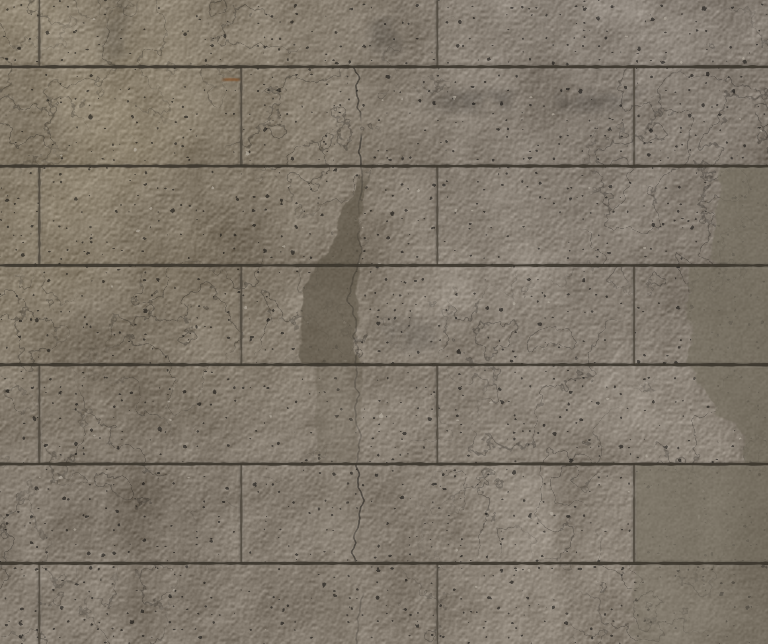
Write a WebGL 1 fragment shader that draws this texture.

```glsl
precision highp float;
// Weathered concrete block wall in running bond: seven courses, two blocks wide.
// Layered value noise gives tone, relief and flaking; cells scatter pits and chips;
// noisy boundaries shape the damp stain, smooth repairs and a wandering crack.
uniform vec2 u_resolution;

float hash(vec2 p) {
  vec3 q = fract(vec3(p.xyx) * 0.1031);
  q += dot(q, q.yzx + 33.33);
  return fract((q.x + q.y) * q.z);
}

float noise(vec2 p) {
  vec2 i = floor(p), f = fract(p);
  f = f * f * (3.0 - 2.0 * f);
  return mix(mix(hash(i), hash(i + vec2(1, 0)), f.x),
             mix(hash(i + vec2(0, 1)), hash(i + vec2(1, 1)), f.x), f.y);
}

float fbm(vec2 p) {
  float sum = 0.0, amp = 0.52;
  for (int i = 0; i < 5; i++) {
    sum += amp * noise(p);
    p = mat2(1.6, 1.2, -1.2, 1.6) * p + 17.3;
    amp *= 0.5;
  }
  return sum;
}

float relief(vec2 p) {
  return 0.65 * fbm(p * 42.0 + 50.0) + 0.35 * noise(p * 210.0 + 90.0);
}

// Irregular dots, at most one in each grid cell
float specks(vec2 p, float cells, float density, float radius, float px) {
  vec2 g = p * cells + 40.0, id = floor(g);
  vec2 center = 0.3 + 0.4 * vec2(hash(id + 3.1), hash(id + 8.7));
  vec2 d = (fract(g) - center) / cells;
  d.y *= 0.8 + 0.8 * hash(id + 5.3);
  float r = radius * (0.4 + 0.6 * hash(id + 1.9)) * (0.6 + 0.8 * noise(p * 400.0));
  return step(hash(id + 12.4), density) * (1.0 - smoothstep(r - 0.6 * px, r + 0.6 * px, length(d)));
}

// Soft-edged span between two positions
float band(float x, float a, float b, float soft) {
  return smoothstep(a - soft, a + soft, x) * (1.0 - smoothstep(b - soft, b + soft, x));
}

void main() {
  float px = 1.0 / u_resolution.y;
  vec2 p = gl_FragCoord.xy * px;
  p.y = 1.0 - p.y;

  // Courses and staggered blocks
  float row = floor((p.y - 0.1037) / 0.1542);
  float v = p.y - 0.1037 - row * 0.1542;
  float even = 1.0 - mod(row, 2.0);
  float along = p.x - mix(0.061, 0.3746, even);
  float span = mix(0.618, 0.61, even);
  float col = floor(along / span);
  float u = along - col * span;

  // Broad mottling, rain streaks and a warmer upper left
  float broad = fbm(p * 5.0 + 7.0);
  float mottle = fbm(p * 17.0 + 31.0);
  float streak = fbm(p * vec2(19.0, 2.2) + 63.0);
  float ragged = fbm(p * 24.0 + 11.0) - 0.5;
  vec3 color = vec3(0.525, 0.49, 0.443);
  color += 0.10 * (broad - 0.5) + 0.11 * (mottle - 0.5) + 0.10 * (streak - 0.5);
  color += 0.022 * (hash(vec2(col, row) + 21.0) - 0.5);
  float warm = (1.0 - smoothstep(0.1, 0.75, p.x)) * (1.0 - smoothstep(0.35, 0.8, p.y));
  color += vec3(0.014, 0.008, -0.016) * warm * (0.5 + broad);
  color += vec3(0.0, 0.003, 0.012) * smoothstep(0.5, 1.0, p.x) * (1.0 - p.y);

  // Dark grime in the top courses and one lower blotch
  float grime = band(p.y, 0.142, 0.172, 0.014) * band(p.x, 0.68, 1.04, 0.05);
  grime += 0.8 * band(p.x, 0.575, 0.625, 0.015) * (1.0 - smoothstep(0.06, 0.11, p.y));
  grime += 0.6 * band(p.x, 0.155, 0.2, 0.015) * (1.0 - smoothstep(0.08, 0.13, p.y));
  grime += 0.7 * band(p.x, 0.59, 0.8, 0.04) * band(p.y, 0.495, 0.545, 0.018);
  color *= 1.0 - 0.22 * grime * smoothstep(0.35, 0.65, mottle);
  color += 0.05 * band(p.x + ragged * 0.06, 0.9, 1.02, 0.008) * (1.0 - smoothstep(0.02, 0.05, p.y + ragged * 0.06));

  // Damp tapering stain, fading in the courses below
  float left = mix(0.555, 0.472, smoothstep(0.25, 0.49, p.y)) + 0.022 * step(3.0, row);
  float right = 0.575 - 0.018 * smoothstep(0.27, 0.37, p.y);
  float damp = band(p.x + ragged * 0.035, left, right, 0.0025);
  damp *= row < 1.0 ? 0.0 : row < 3.0 ? 1.0 : row < 4.0 ? 0.4 : 0.12;
  damp *= smoothstep(0.265, 0.29, p.y);

  // Smooth repairs with a stepped edge on the right
  float edge = row < 2.0 ? 1.115 : row < 3.0 ? 1.07 : row < 4.0 ? 1.08 + 0.75 * max(v - 0.03, 0.0) : 0.986;
  float repair = smoothstep(-0.004, 0.004, p.x - edge + ragged * (row == 4.0 ? 0.0 : 0.07));
  repair *= step(1.0, row) * (row == 5.0 ? 0.65 : 1.0);
  float rough = 1.0 - 0.75 * max(damp, repair);
  color = mix(color, vec3(0.465, 0.438, 0.382) + 0.05 * (streak - 0.5), 0.8 * repair);
  color = mix(color, vec3(0.405, 0.373, 0.318) + 0.04 * (mottle - 0.5), 0.88 * damp);

  // Surface relief lit from above, with fine grain
  float slope = relief(p) - relief(p - vec2(0.0012, 0.0022));
  color += rough * 0.36 * slope + 0.035 * (noise(p * 330.0) - 0.5);

  // Flaked outlines, pits and pale chips
  float flake = 1.0 - smoothstep(0.0, 0.022, abs(fbm(p * 21.0 + 71.0) - 0.5));
  flake *= smoothstep(0.47, 0.67, fbm(p * 6.0 + 83.0) + 0.08 * smoothstep(0.7, 1.1, p.x));
  color *= 1.0 - 0.22 * flake * rough;
  float pits = specks(p, 47.0, 0.16, 0.0032, px) + specks(p + 3.7, 85.0, 0.14, 0.0019, px);
  color *= 1.0 - 0.5 * min(pits, 1.0) * rough;
  color = mix(color, vec3(0.72, 0.69, 0.64), 0.65 * rough * specks(p + 6.1, 34.0, 0.05, 0.0028, px));
  float rust = band(p.x, 0.347, 0.372, 0.006) * band(p.y + ragged * 0.01, 0.123, 0.128, 0.002);
  color = mix(color, vec3(0.50, 0.30, 0.14), 0.65 * rust);

  // Wandering crack through selected courses
  float path = 0.552 + 0.045 * (fbm(vec2(p.y * 13.0, 4.0)) - 0.5) + 0.006 * (noise(vec2(p.y * 90.0, 9.0)) - 0.5);
  float crack = 1.0 - smoothstep(0.0004, 0.0007 + px, abs(p.x - path));
  crack *= (row == 0.0 || row == 4.0) ? 0.8 : row > 0.0 ? 0.35 : 0.0;
  color *= 1.0 - 0.5 * crack * smoothstep(0.2, 0.5, noise(vec2(p.y * 35.0, 2.0)));

  // Recessed joints with soft shade and a pale lower or right lip
  float wobble = 0.0014 * (noise(p * 95.0) - 0.5);
  float bed = min(v, 0.1542 - v) + wobble;
  float head = min(u, span - u) + wobble;
  color += 0.035 * band(v, 0.0025, 0.005, 0.001) + 0.035 * band(u, 0.002, 0.004, 0.001);
  color *= 1.0 - 0.13 * (1.0 - smoothstep(0.001, 0.006, min(bed, head)));
  color = mix(color, vec3(0.31, 0.285, 0.245), 0.85 * (1.0 - smoothstep(0.0014 - 0.5 * px, 0.0014 + 0.5 * px, head)));
  color = mix(color, vec3(0.23, 0.21, 0.175), 0.9 * (1.0 - smoothstep(0.0021 - 0.5 * px, 0.0021 + 0.5 * px, bed)));
  gl_FragColor = vec4(clamp(color, 0.0, 1.0), 1.0);
}
```
